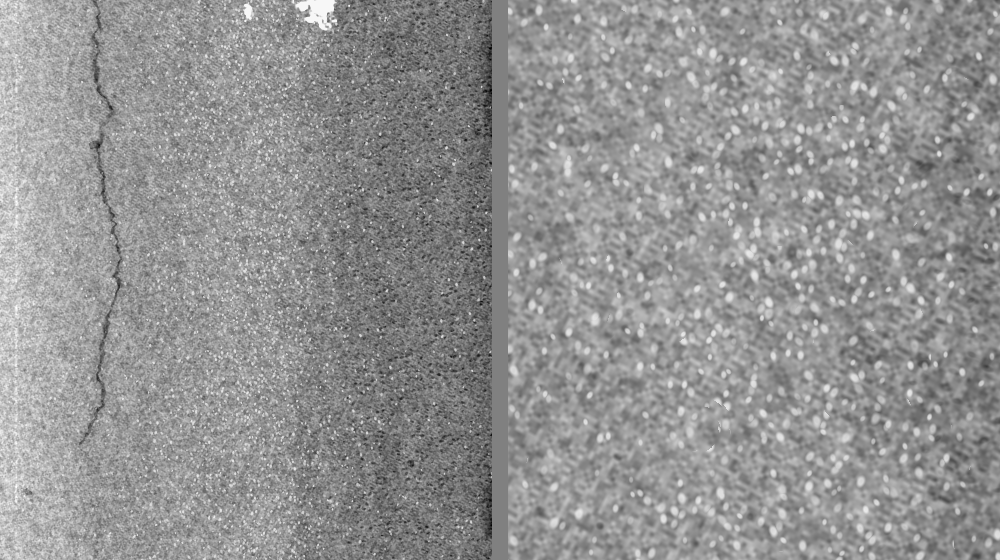
Left, the full canvas; right, a detail of the centre.
Write a Shadertoy shader that draws this texture.

```glsl
// Worn grey asphalt under light falling off from left to right.
// A smooth brightness profile carries value-noise grain, scattered bright
// chips and dark pits, then a wandering crack, paint remains and stains.

float hash(vec2 p) {
    return fract(sin(dot(p, vec2(127.1, 311.7))) * 43758.5453);
}

float noise(vec2 p) {
    vec2 cell = floor(p), f = fract(p);
    f = f * f * (3.0 - 2.0 * f);
    return mix(mix(hash(cell), hash(cell + vec2(1, 0)), f.x),
               mix(hash(cell + vec2(0, 1)), hash(cell + vec2(1, 1)), f.x), f.y);
}

float bell(float x, float centre, float width) {
    float d = (x - centre) / width;
    return exp(-d * d);
}

// Soft oval grains, one per cell at most, each turned and sized at random
float grains(vec2 p, float density, vec2 stretch) {
    vec2 home = floor(p);
    float cover = 0.0;
    for (int j = -1; j <= 1; j++)
    for (int i = -1; i <= 1; i++) {
        vec2 id = home + vec2(i, j);
        float present = step(hash(id + 7.3), density);
        vec2 d = p - id - vec2(hash(id + 1.7), hash(id + 4.1));
        float turn = (hash(id + 9.2) - 0.5) * 1.6;
        d = mat2(cos(turn), sin(turn), -sin(turn), cos(turn)) * d / stretch;
        float radius = mix(0.28, 0.55, hash(id + 2.9));
        float shape = 1.0 - smoothstep(radius * 0.4, radius * 1.2, length(d));
        cover = max(cover, present * shape * mix(0.5, 1.0, hash(id + 5.6)));
    }
    return cover;
}

// Oval blot with a ragged rim
float blot(vec2 p, vec2 centre, vec2 radius) {
    float rim = 1.1 * (noise(p * 85.0) - 0.5) + 0.7 * (noise(p * 210.0) - 0.5);
    return 1.0 - smoothstep(0.8, 1.1, length((p - centre) / radius) + rim);
}

// Darkness of the crack; t runs from the top edge down
float crack(vec2 p, float x, float t) {
    float path = 0.197 + 0.045 * bell(t, 0.48, 0.13) + 0.033 * bell(t, 0.2, 0.03)
               + 0.014 * bell(t, 0.705, 0.025) - 0.03 * smoothstep(0.72, 0.8, t)
               + 0.03 * smoothstep(0.8, 0.84, t);
    path += 0.012 * (noise(vec2(t * 45.0, 3.0)) - 0.5)
          + 0.008 * (noise(vec2(t * 130.0, 8.0)) - 0.5);
    float d = abs(x - path);
    float width = mix(0.002, 0.0055, noise(vec2(t * 70.0, 5.0)));
    float strength = mix(1.0, 0.25, smoothstep(0.76, 0.81, t));
    strength *= 1.0 - 0.6 * bell(t, 0.225, 0.02);
    strength *= 0.5 + 0.7 * noise(p * 120.0);
    float line = 1.0 - smoothstep(width * 0.4, width * 1.4, d);
    return strength * (0.26 * line + 0.07 * bell(d, 0.0, 0.014));
}

void mainImage(out vec4 fragColor, in vec2 fragCoord) {
    vec2 p = fragCoord / iResolution.y;
    float x = fragCoord.x / iResolution.x;
    float t = 1.0 - p.y;
    float rough = smoothstep(0.45, 0.8, x);

    // Light across the lane
    float grey = 0.55 + 0.24 * exp(-6.0 * x) + 0.03 * bell(x, 0.52, 0.12);
    grey -= 0.085 * smoothstep(0.5, 0.8, x) + 0.07 * smoothstep(0.93, 1.0, x);

    // Wheel streaks, tar bands and the pale dotted seam on the left
    grey += 0.03 * (noise(vec2(x * 45.0, t * 2.0)) - 0.5);
    grey -= 0.06 * bell(x, 0.615, 0.022) * smoothstep(0.55, 0.85, t);
    grey -= 0.04 * bell(x, 0.785, 0.015) * smoothstep(0.7, 0.9, t);
    grey += 0.12 * bell(x, 0.033, 0.0025) * step(0.45, noise(vec2(2.0, t * 160.0)));
    grey -= 0.16 * bell(x, 1.0, 0.015) * smoothstep(0.5, 0.8, noise(vec2(4.0, t * 11.0)));

    // Mottling and fine grain
    vec2 tilted = mat2(0.88, 0.47, -0.47, 0.88) * p;
    grey += 0.05 * (noise(tilted * 28.0) - 0.5) + 0.07 * (noise(tilted * 85.0) - 0.5);
    grey += 0.15 * (noise(tilted * 200.0 + 31.0) - 0.5);
    grey += 0.24 * (noise(tilted * 390.0 + 67.0) - 0.5);

    // Pits: soft dots on the left, sharp embossed hollows on the right
    grey -= 0.13 * (1.0 - rough) * grains(p * 95.0 + 13.0, 0.13, vec2(0.8));
    vec2 pit = p * 115.0;
    vec2 flat_oval = vec2(1.15, 0.65);
    grey -= 0.22 * rough * grains(pit, 0.38, flat_oval);
    grey += 0.09 * rough * grains(pit + vec2(-0.35, 0.45), 0.38, flat_oval);

    // Bright stone chips, densest along the middle
    float density = 0.05 + 0.3 * bell(x, 0.51, 0.15);
    density *= 0.6 + 0.8 * noise(p * 22.0 + 5.0);
    float chips = grains(p * 155.0 + 41.0, density, vec2(0.8, 1.15));
    grey = mix(grey, 0.98, 0.75 * chips);

    // Crack, stains and paint remains
    grey -= crack(p, x, t);
    grey -= 0.25 * blot(p, vec2(0.05, 0.12), vec2(0.011, 0.007));
    grey -= 0.22 * blot(p, vec2(0.734, 0.173), vec2(0.006, 0.011));
    grey -= 0.2 * blot(p, vec2(0.168, 0.743), vec2(0.009, 0.008));
    float paint = max(blot(p, vec2(0.569, 0.993), vec2(0.036, 0.036)),
                      blot(p, vec2(0.444, 0.979), vec2(0.007, 0.015)));
    grey = mix(grey, 0.97, paint);

    fragColor = vec4(vec3(clamp(grey, 0.0, 1.0)), 1.0);
}
```
